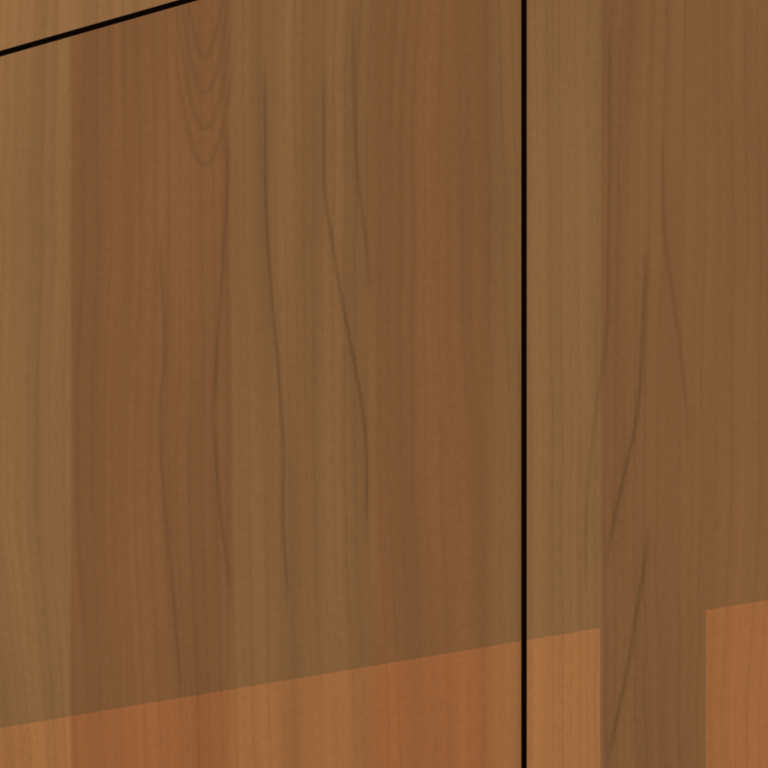
Give the GLSL for this texture, as a WebGL 2 fragment shader.

```glsl
#version 300 es
precision highp float;
// Veneered wood panels with dark seams and a slanted band of warm light.
uniform vec2 u_resolution;
out vec4 fragColor;

const vec3 OLIVE = vec3(0.525, 0.378, 0.235);
const vec3 TAN = vec3(0.502, 0.356, 0.220);
const vec3 RUSSET = vec3(0.487, 0.331, 0.204);
const vec3 SEAM = vec3(0.045, 0.018, 0.010);
const vec3 LIGHT_GAIN = vec3(1.20, 1.11, 1.05);

float hash(vec2 p) {
  vec3 q = fract(p.xyx * vec3(0.1031, 0.1030, 0.0973));
  q += dot(q, q.yzx + 33.33);
  return fract((q.x + q.y) * q.z);
}

float noise(vec2 p) {
  vec2 i = floor(p), f = fract(p);
  f = f * f * (3.0 - 2.0 * f);
  float low = mix(hash(i), hash(i + vec2(1, 0)), f.x);
  float high = mix(hash(i + vec2(0, 1)), hash(i + vec2(1, 1)), f.x);
  return mix(low, high, f.y);
}

float stepSoft(float edge, float x, float blur) {
  return smoothstep(edge - blur, edge + blur, x);
}

// Veneer strips from left to right, blended over narrow joints.
vec3 veneer(float x, float px) {
  float b = max(px, 0.003);
  vec3 c = mix(OLIVE, RUSSET, stepSoft(0.092, x, b));
  c = mix(c, TAN, stepSoft(0.300, x, b));
  c = mix(c, RUSSET, stepSoft(0.485, x, 0.010));
  c = mix(c, TAN, stepSoft(0.638, x, 0.010));
  c = mix(c, OLIVE, stepSoft(0.682, x, b));
  return mix(c, mix(RUSSET, TAN, 0.45), stepSoft(0.783, x, b));
}

// Long fibres: stretched noise at several widths plus thin growth lines.
float fibres(vec2 p) {
  float drift = noise(vec2(p.x * 6.0, p.y * 2.6)) - 0.5;
  float x = p.x + 0.035 * drift + 0.004 * noise(p * vec2(9.0, 12.0));
  float broad = noise(vec2(x * 32.0, p.y * 1.2)) - 0.5;
  float fine = noise(vec2(x * 130.0, p.y * 3.0 + 7.0)) - 0.5;
  float phase = x * 62.0 + 2.0 * noise(vec2(x * 14.0, 3.0));
  float line = pow(1.0 - abs(2.0 * fract(phase) - 1.0), 5.0);
  float strength = noise(vec2(floor(phase + 0.5) * 3.7, p.y * 2.0));
  return 0.07 * broad + 0.055 * fine - 0.075 * line * strength;
}

// Dark vein bending from xTop to xBottom around height bend, between lo and hi.
float vein(vec2 p, float xTop, float xBottom, float bend, float lo, float hi) {
  float t = smoothstep(bend + 0.20, bend - 0.20, p.y);
  float wobble = 0.008 * (noise(vec2(xTop * 50.0, p.y * 9.0)) - 0.5);
  float d = p.x - mix(xTop, xBottom, t) - wobble;
  float fade = smoothstep(lo - 0.04, lo + 0.04, p.y) * smoothstep(hi + 0.04, hi - 0.04, p.y);
  return fade * (exp(-d * d / 0.000008) + 0.35 * exp(-abs(d) / 0.010));
}

// Cathedral arch opening upward from its lowest point.
float arch(vec2 p, vec2 tip, float curve) {
  float dx = p.x - tip.x;
  float f = p.y - tip.y - curve * dx * dx;
  float d = f / length(vec2(1.0, 2.0 * curve * dx));
  return exp(-d * d / 0.000010) * smoothstep(0.052, 0.025, abs(dx));
}

float veins(vec2 p) {
  float v = vein(p, 0.345, 0.372, 0.57, 0.22, 0.90);
  v += vein(p, 0.425, 0.478, 0.58, 0.32, 0.90);
  v += 0.7 * vein(p, 0.462, 0.487, 0.72, 0.62, 0.98);
  v += 0.7 * vein(p, 0.211, 0.238, 0.24, 0.10, 0.68);
  v += 0.8 * vein(p, 0.294, 0.274, 0.56, 0.46, 0.82);
  v += 0.8 * vein(p, 0.272, 0.298, 0.38, 0.24, 0.44);
  v += vein(p, 0.838, 0.784, 0.38, 0.28, 0.66);
  v += vein(p, 0.845, 0.786, 0.13, 0.02, 0.30);
  v += 0.6 * vein(p, 0.795, 0.765, 0.48, 0.25, 0.95);
  v += 0.6 * vein(p, 0.860, 0.895, 0.60, 0.42, 0.80);
  for (int i = 0; i < 4; i++) {
    float k = float(i);
    v += 0.6 * arch(p, vec2(0.267, 0.785 + 0.047 * k), 95.0 + 18.0 * k);
  }
  return v;
}

// Lit region below a slanted edge, broken by one upright shadow.
float lightMask(vec2 p, float px) {
  float b = max(px, 0.0015);
  float below = 1.0 - stepSoft(0.052 + 0.167 * p.x, p.y, b);
  float shadow = stepSoft(0.781, p.x, b) * (1.0 - stepSoft(0.919, p.x, b));
  return below * (1.0 - shadow);
}

float seam(float d, float halfWidth, float px) {
  return 1.0 - stepSoft(halfWidth, abs(d), max(px, 0.0016));
}

void main() {
  vec2 p = gl_FragCoord.xy / u_resolution;
  float px = 1.0 / min(u_resolution.x, u_resolution.y);
  float slant = (p.y - 0.930 - 0.285 * p.x) / length(vec2(1.0, 0.285));

  // Wood, with the corner panel carrying its own lighter veneer
  vec3 color = mix(veneer(p.x, px), OLIVE * 1.04, stepSoft(0.0, slant, px));
  float shade = 1.0 + fibres(p) - 0.10 * veins(p);
  shade += 0.05 * (noise(p * vec2(5.0, 4.0)) - 0.5) + 0.035 * (noise(p * 240.0) - 0.5);
  color *= shade + 0.015;
  color *= mix(vec3(1.0), LIGHT_GAIN, lightMask(p, px));

  // Seams with a faint worn edge
  float upright = p.x - 0.6823;
  color *= 1.0 - 0.15 * exp(-abs(upright) / 0.006);
  color = mix(color, SEAM, max(seam(upright, 0.0033, px), seam(slant, 0.0034, px)));
  fragColor = vec4(color, 1.0);
}
```
